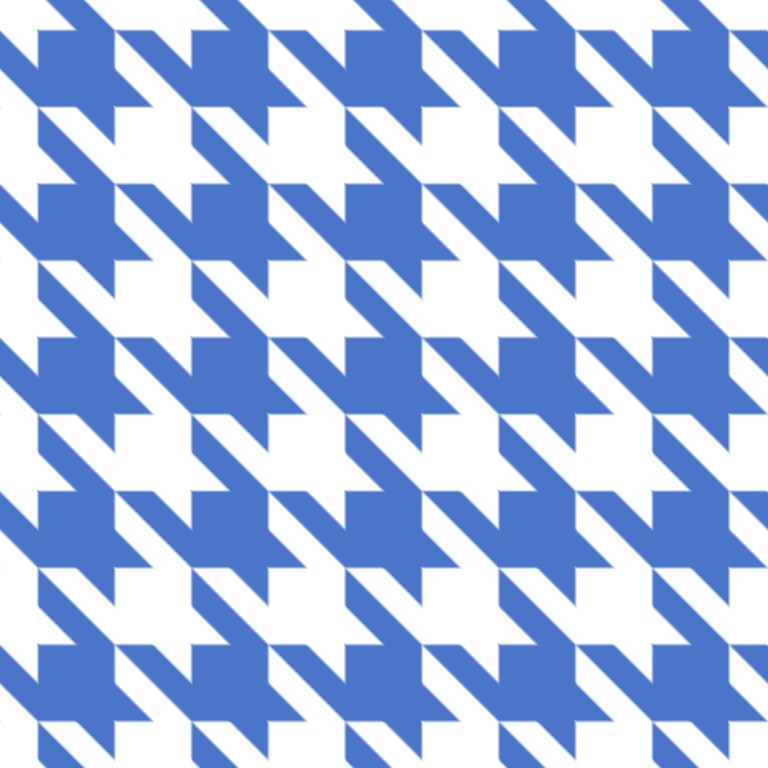
A Shadertoy shader for this pattern:

```glsl
#define REPEATS 5.0
#define PHASE vec2(0.247, 0.197)   // first block corner from the top left, in cells
#define EDGE_WIDTH 0.004           // edge ramp, in canvas units
#define INK vec3(0.29, 0.46, 0.79)
#define GROUND vec3(1.0)

// Soft square wave: 1 on the first half of each period, 0 on the second
float band(float t, float ramp) {
    float edgeDistance = 0.25 - abs(fract(t + 0.25) - 0.5);
    return clamp(0.5 + edgeDistance / ramp, 0.0, 1.0);
}

// Houndstooth: solid where the threads agree, twill where they cross
float houndstooth(vec2 cell, float ramp) {
    float warp = band(cell.x, ramp);
    float weft = band(cell.y, ramp);
    float twill = band(2.0 * (cell.x - cell.y), ramp * 2.0 * sqrt(2.0));
    return mix(warp * (1.0 - twill), mix(twill, 1.0, warp), weft);
}

void mainImage(out vec4 fragColor, in vec2 fragCoord) {
    vec2 uv = fragCoord / iResolution.xy;

    // Cell coordinates run right and down
    vec2 cell = vec2(uv.x, 1.0 - uv.y) * REPEATS - PHASE;

    // Never let the ramp fall below one pixel
    float pixel = 1.0 / min(iResolution.x, iResolution.y);
    float ramp = max(EDGE_WIDTH, pixel) * REPEATS;

    fragColor = vec4(mix(GROUND, INK, houndstooth(cell, ramp)), 1.0);
}
```
